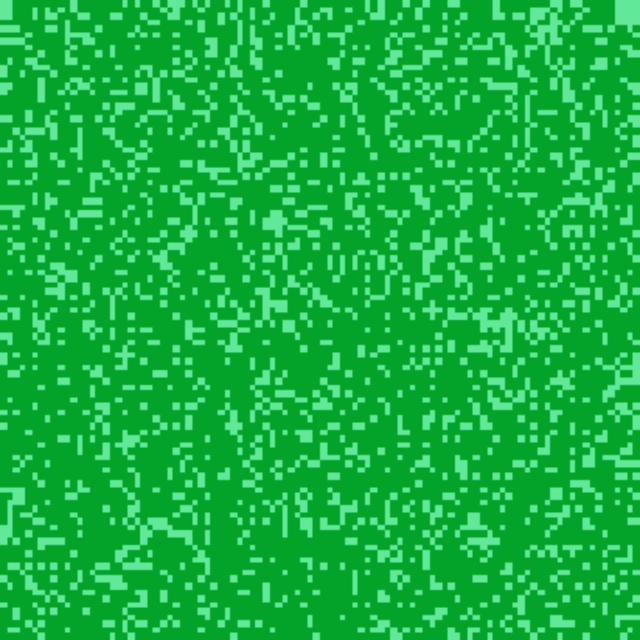
A Shadertoy shader for this texture:

```glsl
// Square green grid with randomly lit pale cells, like digital moss.
// Each cell is lit by a hash against a density shaped by layered sines;
// a coarse sampling raster gives cells uneven widths and soft edges.

const vec3 GROUND_GREEN = vec3(0.01, 0.64, 0.16);
const vec3 PALE_GREEN = vec3(0.38, 0.91, 0.60);
const float CELLS = 100.0;          // cells across the canvas
const float RASTER = 256.0;         // sampling raster that the cells snap to
const float BASE_DENSITY = 0.20;    // share of lit cells at the bottom
const float TOP_GAIN = 0.035;       // extra share towards the top
const float PATCHINESS = 0.045;     // strength of sparse and dense areas
const vec2 CLUMP_CENTER = vec2(0.855, 0.965);
const float CLUMP_RADIUS = 0.03;
const float CORNER_CELLS = 4.0;     // solid block at the upper right

// Integer hash of a cell, 0 to 1
float hash(vec2 cell) {
    uvec2 q = uvec2(cell + 17.0);
    uint h = q.x * 73856093u ^ q.y * 19349663u;
    h = (h ^ (h >> 16)) * 73244475u;
    h = (h ^ (h >> 15)) * 73244475u;
    return float((h ^ (h >> 16)) & 65535u) / 65536.0;
}

// Slow variation made of sines in turned directions, about -1 to 1
float layeredSines(vec2 p) {
    float sum = 0.0;
    float frequency = 17.0;
    for (int i = 0; i < 4; i++) {
        float angle = 1.0 + 2.4 * float(i);
        vec2 direction = vec2(cos(angle), sin(angle));
        sum += sin(dot(p, direction) * frequency + 1.7 * float(i));
        frequency *= 1.4;
    }
    return 0.5 * sum;
}

// Probability that a cell is lit
float density(vec2 p) {
    vec2 fromClump = (p - CLUMP_CENTER) / CLUMP_RADIUS;
    float clump = 0.6 * exp(-dot(fromClump, fromClump));
    return BASE_DENSITY + TOP_GAIN * p.y + PATCHINESS * layeredSines(p) + clump;
}

// State of the cell under one raster sample: 0 or 1
float litAt(vec2 rasterIndex) {
    vec2 inside = clamp(rasterIndex, 0.0, RASTER - 1.0);
    vec2 cell = floor((inside + 0.5) * CELLS / RASTER);
    float corner = step(CELLS - CORNER_CELLS, min(cell.x, cell.y));
    float lit = step(hash(cell), density((cell + 0.5) / CELLS));
    return max(corner, lit);
}

void mainImage(out vec4 fragColor, in vec2 fragCoord) {
    vec2 uv = fragCoord / iResolution.xy;

    // Blend the four nearest raster samples for soft edges
    vec2 raster = uv * RASTER - 0.5;
    vec2 base = floor(raster);
    vec2 blend = smoothstep(0.0, 1.0, raster - base);
    float lower = mix(litAt(base), litAt(base + vec2(1.0, 0.0)), blend.x);
    float upper = mix(litAt(base + vec2(0.0, 1.0)), litAt(base + 1.0), blend.x);
    float lit = mix(lower, upper, blend.y);

    fragColor = vec4(mix(GROUND_GREEN, PALE_GREEN, lit), 1.0);
}
```
